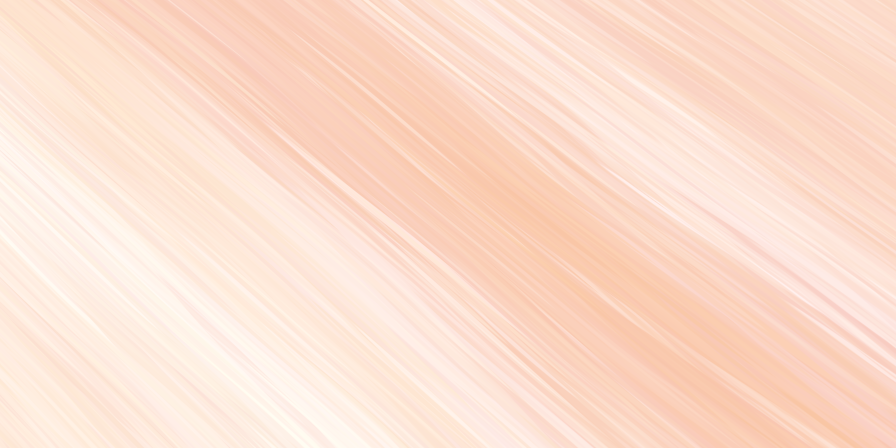
Give the GLSL for this background, as a WebGL 1 fragment shader.

```glsl
precision highp float;
// Soft diagonal brush strokes in cream, blush and apricot.
uniform vec2 u_resolution;

#define ANGLE 0.698       // downward slope of the strokes, radians
#define FAN 0.12          // spread of the strokes toward the lower right
#define LEAN 0.045        // slope difference between stroke layers
#define STROKE_WIDTH 0.11 // spacing of the broadest strokes
#define STROKE_LENGTH 1.1 // spacing along the broadest strokes
#define STRAY 0.23        // how far a stroke borrows colour from its surroundings
#define SHADE 0.06        // brightness variation between strokes
#define WARMTH 0.035      // variation between pink and yellow strokes
#define OPACITY 0.8
#define SOFTNESS 0.0018   // edge blur, in canvas heights

const vec3 CREAM = vec3(1.0, 0.925, 0.865);
const vec3 IVORY = vec3(1.0, 0.972, 0.94);
const vec3 BUTTER = vec3(0.995, 0.89, 0.81);
const vec3 BLUSH = vec3(0.982, 0.815, 0.74);
const vec3 APRICOT = vec3(0.98, 0.785, 0.665);
const vec3 PEACH = vec3(0.988, 0.858, 0.785);
const vec3 PETAL = vec3(1.0, 0.94, 0.915);
const vec3 ROSE = vec3(0.97, 0.785, 0.765);

vec4 hash4(vec2 cell) {
  float s = sin(dot(cell, vec2(12.99, 78.23))) * 437.58;
  return fract(vec4(s, s * 7.31, s * 13.17, s * 23.71));
}

float band(float x, float centre, float width) {
  float d = (x - centre) / width;
  return exp(-d * d);
}

// Broad colour layout: x runs along the strokes, y across them.
vec3 wash(vec2 q) {
  vec3 c = mix(CREAM, IVORY, band(q.y, 0.44, 0.13));
  c = mix(c, BUTTER, smoothstep(0.56, 0.7, q.y));
  c = mix(c, BLUSH, smoothstep(0.83, 0.97, q.y));
  c = mix(c, PETAL, band(q.y, 0.79, 0.08) * smoothstep(-0.5, 0.4, q.x));
  c = mix(c, APRICOT, band(q.y, 1.16, 0.11) * smoothstep(-0.3, 0.6, q.x));
  c = mix(c, PEACH, smoothstep(1.25, 1.36, q.y));
  c = mix(c, ROSE, 0.7 * band(q.y, 1.36, 0.05) * smoothstep(0.7, 1.3, q.x));
  c = mix(c, PETAL, band(q.y, 1.44, 0.06));
  return mix(c, BLUSH, 0.6 * band(q.y, 1.7, 0.09));
}

// Paints one layer of tapered strokes, one per elongated cell.
vec3 paintStrokes(vec3 colour, vec2 q, vec2 size, float seed) {
  float drift = LEAN * sin(seed * 2.4 + 0.5) * (q.x - 0.45);
  vec2 grid = (q + vec2(0.0, drift)) / size;
  vec2 home = floor(grid);
  float edge = max(SOFTNESS, 0.6 / u_resolution.y) / size.y;
  for (int j = -1; j <= 1; j++) {
    for (int i = -1; i <= 1; i++) {
      vec2 cell = home + vec2(float(i), float(j));
      vec4 shape = hash4(cell + seed * 17.3 + 3.7);
      vec4 tone = hash4(cell.yx + seed * 29.1 + 71.9);
      vec2 centre = cell + 0.2 + 0.6 * shape.xy;
      vec2 d = grid - centre;
      d.y += d.x * (tone.w - 0.5) * 0.8;

      // Lens-shaped outline with fading tips
      float along = d.x / mix(0.4, 0.9, shape.z);
      float taper = max(1.0 - along * along, 0.0);
      float halfWidth = mix(0.14, 0.55, shape.w) * taper;
      float cover = 1.0 - smoothstep(-edge, edge, abs(d.y) - halfWidth);
      cover *= smoothstep(0.0, 0.4, taper) * OPACITY * mix(0.25, 1.0, tone.z);

      // Pigment taken from nearby, varied in brightness and hue
      float across = centre.y * size.y - drift + (tone.x - 0.5) * STRAY;
      vec3 pigment = wash(vec2(q.x, across));
      pigment += (tone.y - 0.5) * SHADE * vec3(0.3, 1.0, 1.2);
      pigment += (shape.x - 0.5) * WARMTH * vec3(0.0, -0.4, 1.0);
      pigment = mix(pigment, ROSE, 0.35 * step(0.9, tone.w));
      pigment = mix(pigment, PETAL, 0.6 * step(tone.w, 0.1));
      colour = mix(colour, pigment, cover);
    }
  }
  return colour;
}

void main() {
  vec2 p = gl_FragCoord.xy / u_resolution.y;

  // Stroke space, gently fanned and waved
  float s = sin(ANGLE), c = cos(ANGLE);
  vec2 q = vec2(c * p.x - s * p.y, s * p.x + c * p.y);
  q.y -= FAN * (q.x - 0.45) * (q.y - 1.0);
  q.y += 0.006 * sin(q.x * 3.1 + q.y * 5.0) + 0.002 * sin(q.x * 9.0 - q.y * 13.0);

  // Broad strokes first, fine bristles last
  vec3 colour = wash(q);
  vec2 size = vec2(STROKE_LENGTH, STROKE_WIDTH);
  for (int layer = 0; layer < 6; layer++) {
    colour = paintStrokes(colour, q, size, float(layer));
    size *= vec2(0.83, 0.63);
  }
  gl_FragColor = vec4(clamp(colour, 0.0, 1.0), 1.0);
}
```
